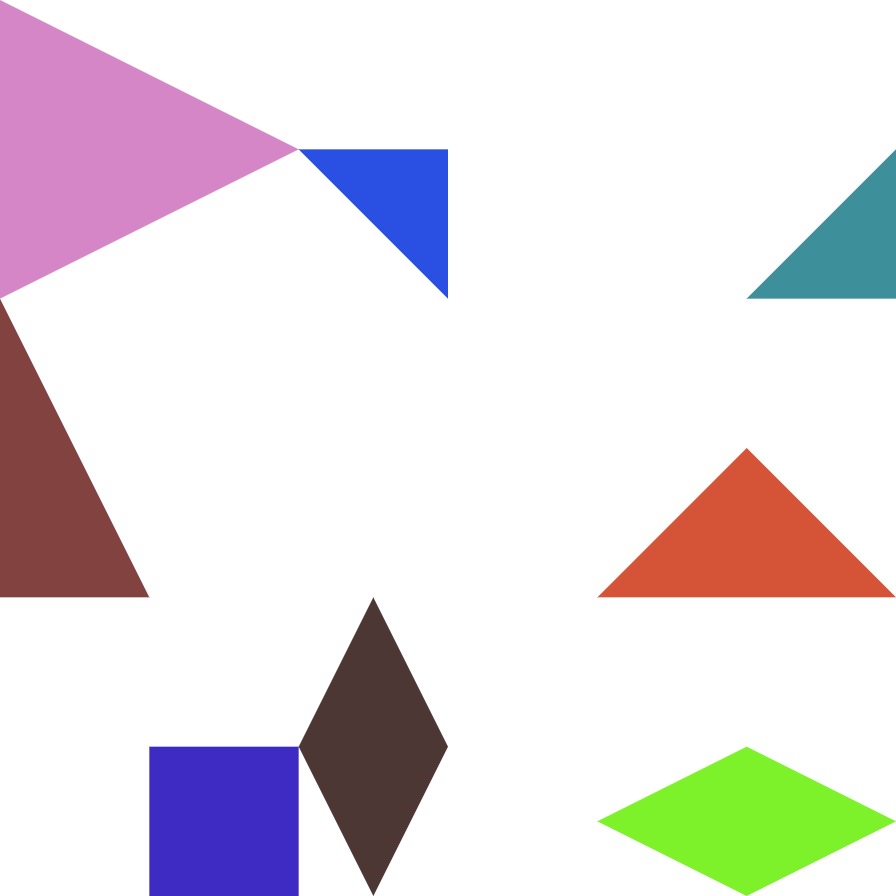
Write a Shadertoy shader that draws this background.

```glsl
// Signed distance to the line through a and b, negative on its right side
float edgeLine(vec2 p, vec2 a, vec2 b) {
    vec2 d = normalize(b - a);
    return d.x * (p.y - a.y) - d.y * (p.x - a.x);
}

// Corners run clockwise
float triangle(vec2 p, vec2 a, vec2 b, vec2 c) {
    return max(edgeLine(p, a, b), max(edgeLine(p, b, c), edgeLine(p, c, a)));
}

float rhombus(vec2 p, vec2 center, vec2 halfSize) {
    vec2 q = abs(p - center) / halfSize;
    return (q.x + q.y - 1.0) / length(1.0 / halfSize);
}

float box(vec2 p, vec2 center, vec2 halfSize) {
    vec2 q = abs(p - center) - halfSize;
    return max(q.x, q.y);
}

// Lays a flat shape over the colour with an edge one pixel wide
void paint(inout vec3 color, vec3 ink, float dist, float pixel) {
    color = mix(color, ink, clamp(0.5 - dist / pixel, 0.0, 1.0));
}

void mainImage(out vec4 fragColor, in vec2 fragCoord) {
    // Six grid cells span the canvas
    vec2 p = 6.0 * fragCoord / iResolution.xy;
    float pixel = 6.0 / iResolution.y;
    vec3 color = vec3(1.0);

    // Upper triangles
    paint(color, vec3(0.83, 0.525, 0.776), triangle(p, vec2(0, 6), vec2(2, 5), vec2(0, 4)), pixel);
    paint(color, vec3(0.16, 0.31, 0.89), triangle(p, vec2(2, 5), vec2(3, 5), vec2(3, 4)), pixel);
    paint(color, vec3(0.24, 0.565, 0.60), triangle(p, vec2(5, 4), vec2(6, 5), vec2(6, 4)), pixel);

    // Middle triangles
    paint(color, vec3(0.51, 0.26, 0.25), triangle(p, vec2(0, 4), vec2(1, 2), vec2(0, 2)), pixel);
    paint(color, vec3(0.835, 0.33, 0.22), triangle(p, vec2(4, 2), vec2(5, 3), vec2(6, 2)), pixel);

    // Bottom square and rhombi
    paint(color, vec3(0.243, 0.168, 0.765), box(p, vec2(1.5, 0.5), vec2(0.5)), pixel);
    paint(color, vec3(0.30, 0.216, 0.208), rhombus(p, vec2(2.5, 1.0), vec2(0.5, 1.0)), pixel);
    paint(color, vec3(0.49, 0.945, 0.165), rhombus(p, vec2(5.0, 0.5), vec2(1.0, 0.5)), pixel);

    fragColor = vec4(color, 1.0);
}
```
